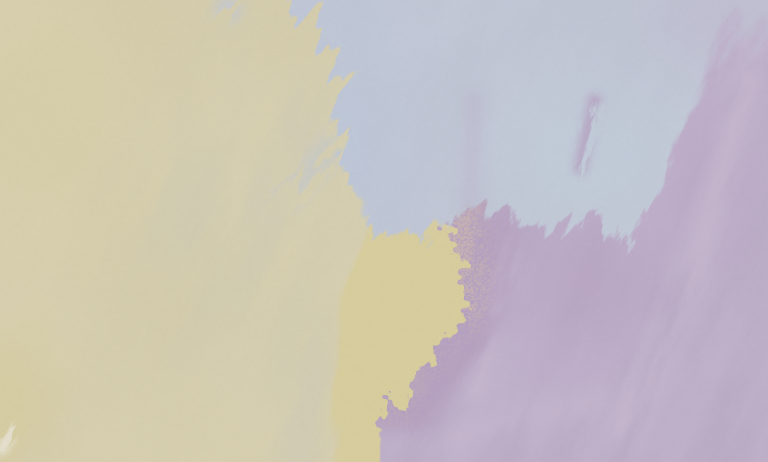
Give the GLSL for this background, as a Shadertoy shader.

```glsl
// Soft painted backdrop: cream yellow, pale blue and lilac with frayed brush edges.
#define CREAM vec3(0.832, 0.803, 0.680)
#define STRAW vec3(0.840, 0.798, 0.612)
#define SKY vec3(0.750, 0.773, 0.830)
#define LILAC vec3(0.742, 0.682, 0.783)
#define MAUVE vec3(0.705, 0.628, 0.750)
#define PALE vec3(0.780, 0.725, 0.810)
#define FRAY 0.20
#define CRUMBLE 0.10
#define GRAIN 0.008

float hash(vec2 p) {
    vec3 q = fract(p.xyx * 0.1031);
    q += dot(q, q.yzx + 33.33);
    return fract((q.x + q.y) * q.z);
}

float noise(vec2 p) {
    vec2 i = floor(p), f = fract(p);
    f = f * f * (3.0 - 2.0 * f);
    return mix(mix(hash(i), hash(i + vec2(1, 0)), f.x),
               mix(hash(i + vec2(0, 1)), hash(i + vec2(1, 1)), f.x), f.y);
}

float fbm(vec2 p) {
    float sum = 0.0, amp = 0.5;
    for (int i = 0; i < 5; i++) {
        sum += amp * noise(p);
        p = mat2(1.6, 1.2, -1.2, 1.6) * p + 7.3;
        amp *= 0.5;
    }
    return sum / 0.97;
}

// Noise drawn out along a brush direction
float bristles(vec2 p, float angle, float density) {
    vec2 along = vec2(cos(angle), sin(angle));
    vec2 q = vec2(dot(p, along) * 0.25, dot(p, vec2(-along.y, along.x)));
    return fbm(q * density + 11.0);
}

// Soft elliptical spot, 1 at the centre
float spot(vec2 p, vec2 centre, vec2 radius) {
    vec2 d = (p - centre) / radius;
    return exp(-dot(d, d));
}

// Soft stroke between two points
float stroke(vec2 p, vec2 a, vec2 b, float width) {
    vec2 ab = b - a;
    float t = clamp(dot(p - a, ab) / dot(ab, ab), 0.0, 1.0);
    float d = length(p - a - ab * t) / width;
    return exp(-d * d);
}

vec3 yellowPaint(vec2 p, float steep) {
    vec3 col = CREAM + 0.025 * (fbm(p * 3.0) - 0.5);
    float grey = max(spot(p, vec2(0.48, 0.55), vec2(0.22, 0.25)), spot(p, vec2(0.66, 0.12), vec2(0.08, 0.3)));
    grey = max(grey, spot(p, vec2(0.66, 0.72), vec2(0.07, 0.15)));
    col = mix(col, vec3(0.795, 0.780, 0.715), 0.55 * grey * smoothstep(0.2, 0.7, steep));
    float patchEdge = 0.735 + 0.06 * smoothstep(0.35, 0.52, p.y) + 0.08 * (steep - 0.5);
    float warm = smoothstep(-0.012, 0.02, p.x - patchEdge) * smoothstep(0.64, 0.46, p.y);
    warm = max(warm, 0.6 * spot(p, vec2(0.0, 0.1), vec2(0.14, 0.22)) * smoothstep(0.2, 0.6, steep));
    warm = max(warm, 0.25 * spot(p, vec2(0.1, 0.75), vec2(0.3, 0.35)));
    col = mix(col, STRAW, warm);
    float fleck = stroke(p, vec2(0.005, 0.03), vec2(0.03, 0.07), 0.016);
    return mix(col, vec3(0.89, 0.87, 0.80), fleck * smoothstep(0.45, 0.6, bristles(p, 1.1, 90.0)));
}

vec3 purplePaint(vec2 p, float steep, float edgeDist) {
    vec3 col = LILAC + 0.04 * (steep - 0.5);
    col = mix(col, MAUVE, 0.5 * spot(p, vec2(1.27, 0.38), vec2(0.15, 0.17)));
    col = mix(col, MAUVE, 0.35 * spot(p, vec2(1.54, 0.62), vec2(0.09, 0.18)));
    // Dense pigment beside the crumbling edge, flecked with tan
    float dense = smoothstep(0.15, 0.07, edgeDist) * smoothstep(0.04, 0.1, p.y);
    col = mix(col, MAUVE, max(dense, 0.8 * spot(p, vec2(1.08, 0.51), vec2(0.06, 0.08))));
    float flecks = smoothstep(0.11, 0.02, edgeDist) * mix(0.35, 1.0, smoothstep(0.24, 0.34, p.y));
    flecks *= smoothstep(0.3, 0.7, 0.5 * noise(p * 330.0) + 0.5 * fbm(p * 22.0));
    col = mix(col, vec3(0.79, 0.71, 0.68), 0.75 * flecks * smoothstep(0.05, 0.1, p.y));
    // Sweeping light strokes
    float sweep = stroke(p, vec2(1.03, 0.16), vec2(1.11, 0.45), 0.03);
    sweep = max(sweep, stroke(p, vec2(1.47, 0.28), vec2(1.62, 0.82), 0.035));
    sweep = max(sweep, stroke(p, vec2(1.36, 0.08), vec2(1.50, 0.40), 0.05));
    sweep = max(sweep, 0.6 * stroke(p, vec2(0.85, 0.02), vec2(1.3, 0.13), 0.04));
    return mix(col, PALE, 0.65 * sweep * smoothstep(0.25, 0.65, steep));
}

vec3 bluePaint(vec2 p, float steep) {
    vec3 col = SKY + 0.03 * (fbm(p * 4.0 + 3.0) - 0.5) + 0.015 * (steep - 0.5);
    col = mix(col, vec3(0.735, 0.78, 0.85), 0.5 * spot(p, vec2(0.76, 0.7), vec2(0.12, 0.35)));
    col = mix(col, vec3(0.75, 0.795, 0.845), 0.7 * spot(p, vec2(1.28, 0.66), vec2(0.2, 0.16)));
    col = mix(col, LILAC, 0.35 * spot(p, vec2(1.62, 0.96), vec2(0.2, 0.12)));
    float smear = stroke(p, vec2(1.26, 0.64), vec2(1.29, 0.78), 0.018) * smoothstep(0.42, 0.55, bristles(p, 1.3, 60.0));
    smear = max(smear, 0.25 * stroke(p, vec2(1.02, 0.56), vec2(1.03, 0.78), 0.03));
    return mix(col, MAUVE, 0.75 * smear);
}

void mainImage(out vec4 fragColor, in vec2 fragCoord) {
    vec2 p = fragCoord / iResolution.xy * vec2(1.667, 1.0);
    float soft = 1.5 / iResolution.y;
    float steep = bristles(p, 1.15, 18.0);
    float fine = bristles(p, 1.0, 60.0) - 0.5;

    // Yellow meets purple along a crumbling edge
    float edge = 0.825 + 0.175 * smoothstep(0.05, 0.36, p.y) - 0.02 * smoothstep(0.4, 0.55, p.y);
    float edgeDist = p.x - edge;
    float crumbs = (fbm(p * 24.0) - 0.5) * CRUMBLE + (noise(p * 85.0) - 0.5) * 0.035;
    crumbs *= smoothstep(0.03, 0.12, p.y);
    vec3 col = mix(yellowPaint(p, steep), purplePaint(p, steep, edgeDist),
                   smoothstep(-soft, soft, edgeDist + crumbs));

    // Blue laid over both, with slanted strokes at left and drips below
    float left = 0.64 + 0.10 * smoothstep(1.0, 0.84, p.y) + 0.06 * smoothstep(0.68, 0.58, p.y);
    float leftFray = (bristles(p, 1.0, 22.0) - 0.5) * FRAY + fine * 0.14;
    leftFray *= 0.2 + 0.8 * smoothstep(0.55, 0.68, p.y);
    float bottom = 0.485 + 0.06 * spot(p, vec2(1.03, p.y), vec2(0.08, 1.0))
                 + 0.02 * smoothstep(1.0, 1.15, p.x) + 0.42 * smoothstep(1.36, 1.6, p.x);
    float drips = (bristles(p, 1.45, 28.0) - 0.5) * 0.11 + fine * 0.09;
    float leftBlue = smoothstep(-0.008, 0.008, p.x - left + leftFray);
    float feather = 0.010 + 0.06 * smoothstep(1.4, 1.6, p.x);
    float blue = leftBlue * smoothstep(-feather, feather, p.y - bottom + drips);
    // Stray blue dabs on the yellow
    float dabs = max(spot(p, vec2(0.495, 0.98), vec2(0.03)), 0.6 * stroke(p, vec2(0.62, 0.57), vec2(0.72, 0.68), 0.035));
    blue = max(blue, 0.8 * dabs * smoothstep(-0.04, 0.08, fine));
    col = mix(col, bluePaint(p, steep), blue);

    col += GRAIN * (noise(p * 240.0) - 0.5);
    fragColor = vec4(col, 1.0);
}
```
